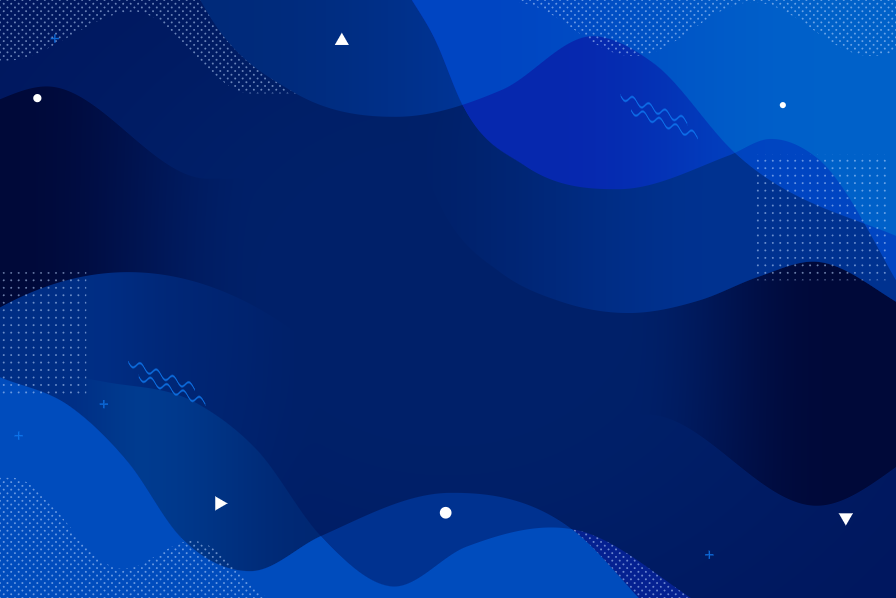
This background is drawn by a Shadertoy shader. Its source:

```glsl
// Overlapping translucent blue waves with dot patches and small geometric accents.
const vec2 GRID = vec2(768, 512); // layout units over the canvas, y pointing down
const vec3 NAVY = vec3(0, 0.125, 0.41);
const vec3 CORNER = vec3(0, 0.09, 0.37);
const vec3 MIDNIGHT = vec3(0, 0.035, 0.225);
const vec3 ROYAL = vec3(0, 0.195, 0.565);
const vec3 TEAL = vec3(0, 0.23, 0.56);
const vec3 COBALT = vec3(0, 0.27, 0.76);
const vec3 AZURE = vec3(0, 0.38, 0.79);
const vec3 VIOLET = vec3(0.02, 0.13, 0.57);
const vec3 ACCENT = vec3(0.06, 0.48, 0.95);
const vec3 DOT_TINT = vec3(0.75, 0.85, 1);
const float PITCH = 6.4;
const float DOT_RADIUS = 0.8;

// Wave outlines: x, y knots of smooth curves, left to right
const int M = 18;
const int TOP_A[M] = int[M](150,-40,185,22,250,78,340,100,430,77,510,31,560,54,630,131,790,212);
const int TOP_B[M] = int[M](350,-5,372,32,397,91,450,142,530,162,625,133,660,119,700,135,780,260);
const int TOP_C[M] = int[M](340,90,385,190,430,234,480,258,540,268,600,257,650,237,697,224,780,265);
const int LOW_A[M] = int[M](0,323,60,348,110,396,155,460,215,489,275,459,385,422,490,453,555,520);
const int LOW_B[M] = int[M](0,315,90,327,170,346,220,385,275,459,335,502,400,468,490,453,605,520);

float px; // one pixel in grid units

float fill(float d) { return clamp(0.5 - d / px, 0.0, 1.0); }

vec2 knot(int k[M], int i) {
    i = 2 * clamp(i, 0, M / 2 - 1);
    return vec2(k[i], k[i + 1]);
}

// Slope at the joint of two segments l and r
float jointSlope(vec2 l, vec2 r) {
    if (l.x == 0.0) return r.y / r.x;
    if (r.x == 0.0) return l.y / l.x;
    return (l.y / l.x * r.x + r.y / r.x * l.x) / (l.x + r.x);
}

// Coverage of the area above a Hermite curve
float above(vec2 p, int k[M]) {
    float x = clamp(p.x, float(k[0]), float(k[M - 2]));
    int i = 0;
    while (i < M / 2 - 2 && x > float(k[2 * i + 2])) i++;
    vec2 a = knot(k, i), b = knot(k, i + 1), s = b - a;
    float chord = s.y / s.x, t = (x - a.x) / s.x;
    float ma = jointSlope(a - knot(k, i - 1), s) - chord;
    float mb = jointSlope(s, knot(k, i + 2) - b) - chord;
    float y = a.y + s.y * t + s.x * t * (1.0 - t) * (ma * (1.0 - t) - mb * t);
    return fill((p.y - y) / sqrt(1.0 + chord * chord));
}

float dots(vec2 p) { return fill(length(mod(p, PITCH) - 0.5 * PITCH) - DOT_RADIUS); }

float disc(vec2 q, float r) { return fill(length(q) - r); }

float box(vec2 q, vec2 halfSize) {
    q = abs(q) - halfSize;
    return fill(max(q.x, q.y));
}

// Triangle pointing up
float triangle(vec2 q) { return fill(max(abs(q.x) * 0.866 - q.y * 0.5, q.y) - 3.5); }

float plus(vec2 q) { return max(box(q, vec2(3.5, 0.6)), box(q, vec2(0.6, 3.5))); }

// One slanted wavy stroke
float squiggle(vec2 q) {
    float d = abs(q.y - 0.39 * q.x - 3.0 * sin(q.x * 0.45)) / 1.5 - 0.6;
    return fill(max(d, abs(q.x - 28.5) - 28.5));
}

void mainImage(out vec4 fragColor, in vec2 fragCoord) {
    vec2 p = fragCoord / iResolution.xy * GRID;
    p.y = GRID.y - p.y;
    px = GRID.y / iResolution.y;
    float x = p.x, topA = above(p, TOP_A), topB = above(p, TOP_B), topC = above(p, TOP_C);
    float lowA = 1.0 - above(p, LOW_A), lowB = 1.0 - above(p, LOW_B);

    // Background and dark hollows
    vec3 col = mix(NAVY, CORNER, smoothstep(120.0, 420.0, length((p - vec2(384, 250)) * vec2(0.8, 1))));
    float ground = 355.0 + 78.0 * smoothstep(555.0, 700.0, x) - 62.0 * smoothstep(700.0, 830.0, x);
    float roof = 96.0 - 22.0 * smoothstep(-40.0, 40.0, x) + 79.0 * smoothstep(40.0, 178.0, x);
    col = mix(col, MIDNIGHT, (1.0 - topC) * fill(p.y - ground) * smoothstep(540.0, 710.0, x));
    col = mix(col, MIDNIGHT, fill(roof - p.y) * (1.0 - smoothstep(10.0, 220.0, x)));

    // Fading middle waves
    float hill = 233.0 + 0.0025 * (x - 110.0) * (x - 110.0);
    col = mix(col, ROYAL, topC * smoothstep(340.0, 620.0, x));
    col = mix(col, ROYAL * 0.92, fill(hill - p.y) * (1.0 - smoothstep(70.0, 275.0, x)));

    // Lower waves and overlap
    vec3 tint = mix(TEAL, ROYAL * 0.8, smoothstep(120.0, 270.0, x));
    tint = mix(tint, VIOLET, smoothstep(400.0, 490.0, x));
    col = mix(col, tint, lowB * smoothstep(50.0, 120.0, x));
    col = mix(col, ROYAL, lowA);
    col = mix(col, mix(COBALT, AZURE, 0.35) * 0.96, lowA * lowB);

    // Upper waves and overlap
    col = mix(col, mix(ROYAL * 0.85, COBALT, smoothstep(190.0, 690.0, x)), topA);
    col = mix(col, mix(VIOLET * 1.2, COBALT, smoothstep(480.0, 690.0, x)), topB);
    col = mix(col, mix(COBALT, AZURE, smoothstep(400.0, 720.0, x)), topA * topB);

    // Staggered and square dot patches
    float edgeNW = 52.0 - 42.0 * smoothstep(5.0, 115.0, x) + 70.0 * smoothstep(115.0, 215.0, x);
    float edgeNE = 25.0 - 23.0 * cos((x - 645.0) * 0.0307);
    float edgeSW = 409.0 + 78.0 * smoothstep(10.0, 105.0, x) - 24.0 * smoothstep(105.0, 165.0, x);
    edgeSW += 57.0 * smoothstep(165.0, 250.0, x);
    float area = fill(p.y - edgeNW) * (1.0 - topA) * step(x, 260.0) + fill(p.y - edgeNE) * step(445.0, x);
    area += fill(edgeSW - p.y) * step(x, 260.0) + lowB * (1.0 - lowA) * step(488.0, x);
    float speck = min(area, 1.0) * (dots(p) + dots(p + 0.5 * PITCH));
    float squares = box(p - vec2(703, 186), vec2(57, 54)) + box(p - vec2(34, 287), vec2(40, 54));
    col = mix(col, DOT_TINT, 0.55 * min(speck + squares * dots(p), 1.0));

    // Blue and white accents
    float blue = plus(p - vec2(47, 33)) + plus(p - vec2(89, 346)) + plus(p - vec2(16, 373)) + plus(p - vec2(608, 475));
    for (float i = 0.0; i < 2.0; i++) {
        vec2 q = p - i * vec2(9, 12.5);
        blue += squiggle(q - vec2(532, 82)) + squiggle(q - vec2(110, 310));
    }
    col = mix(col, ACCENT, 0.8 * min(blue, 1.0));
    float white = triangle(p - vec2(293, 35)) + triangle(vec2(725, 443) - p) + triangle(vec2(p.y - 431.0, 188.0 - x));
    white += disc(p - vec2(32, 84), 3.5) + disc(p - vec2(671, 90), 2.6) + disc(p - vec2(382, 439), 5.0);
    fragColor = vec4(mix(col, vec3(1), white), 1);
}
```
